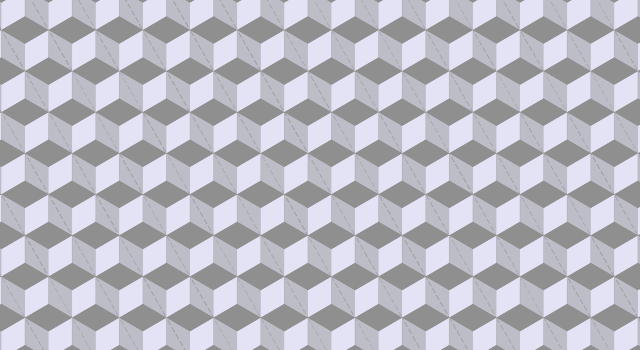
A Shadertoy shader for this pattern:

```glsl
// Tumbling blocks: staggered rows of isometric cubes with a dark top,
// a grey left side and a pale right side. Each row strip is folded into one
// cell; signed distances give the faces, with hairline seams on the grey side.

float hash(vec2 p)
{
    return fract(sin(dot(p, vec2(127.1, 311.7))) * 43758.5453);
}

// Coverage of a line of the given half width, softened by one pixel
float line(float dist, float halfWidth, float pixel)
{
    return 1.0 - smoothstep(halfWidth - 0.5 * pixel, halfWidth + 0.5 * pixel, abs(dist));
}

void mainImage(out vec4 fragColor, in vec2 fragCoord)
{
    float pixel = 1.0 / iResolution.y;
    vec2 cellSize = vec2(0.1347, 0.1174);

    // Grid position, x in cubes and y in rows counted downward
    vec2 grid = (fragCoord * pixel - vec2(0.0714, 0.9143)) / cellSize * vec2(1.0, -1.0);
    float row = floor(grid.y);
    grid.x -= 0.5 * mod(row, 2.0);
    vec2 id = vec2(floor(grid.x + 0.5), row);
    vec2 cell = vec2(grid.x - id.x, grid.y - row);
    float side = abs(cell.x);

    // Distances: positive on the right side, and positive outside the tops
    float right = (0.25 - abs(fract(cell.x + 0.25) - 0.5)) * cellSize.x;
    float outsideTop = min(cell.y - (1.0 - 2.0 * side) / 3.0,
                           1.0 - 2.0 * side / 3.0 - cell.y) * cellSize.y * 0.865;

    vec3 topColor = vec3(0.56);
    vec3 color = mix(vec3(0.74, 0.74, 0.78), vec3(0.89, 0.89, 0.96),
                     smoothstep(-0.5 * pixel, 0.5 * pixel, right));

    // Broken diagonal seam across the left side, uneven from cube to cube
    float diagonal = (cell.x - 0.5 * (cell.y - 1.0)) * cellSize.x * 0.867;
    float dash = smoothstep(0.2, 0.4, abs(fract(cell.y * 6.0 + hash(id)) - 0.5) * 2.0);
    float seam = line(diagonal, 0.0015, pixel) * dash * mix(0.3, 0.65, hash(id + 7.0));
    seam *= step(cell.x, 0.0);

    // Faint upright seam between neighbouring cubes
    float upright = line((0.5 - side) * cellSize.x, 0.0013, pixel) * 0.3;
    color = mix(color, topColor, max(seam, upright));

    // Dark tops, which meet at their corners
    color = mix(topColor, color, smoothstep(-0.5 * pixel, 0.5 * pixel, outsideTop - 0.0003));
    fragColor = vec4(color, 1.0);
}
```
